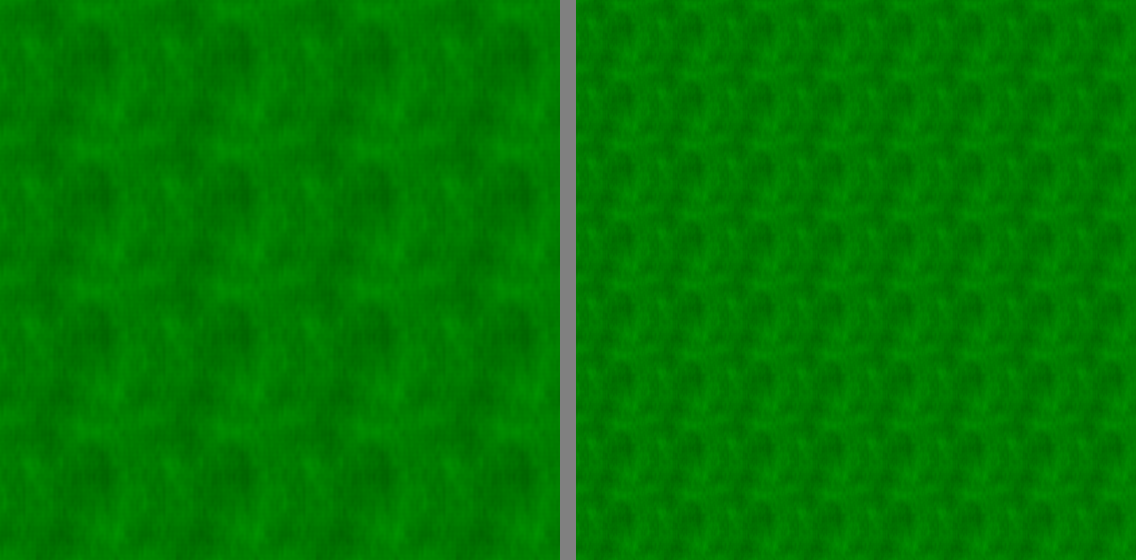
Left, the tile; right, the same tile 2 across and 2 down.
This texture is drawn by a three.js fragment shader. Its source:

```glsl
// Mottled green brushed cloth: one cloudy, vertically streaked swatch repeated 4 by 4.
varying vec2 vUv;

const float REPEATS = 4.0;        // swatches across and down
const float BASE_GREEN = 0.477;   // mean green level
const float PATCH_GAIN = 1.0;     // strength of the broad light and dark patches
const float MOTTLE_GAIN = 0.062;  // strength of the cloudy mottling
const float STREAK_GAIN = 0.046;  // strength of the fine vertical fibres
const float WEAVE_GAIN = 0.003;   // strength of the faint thread grid
const float THREADS = 32.0;       // threads per swatch
const float WARP = 0.035;         // raggedness of the patch outlines
const float TAU = 6.2831853;

float hash(vec2 p) {
  vec3 q = fract(vec3(p.xyx) * 0.1031);
  q += dot(q, q.yzx + 33.33);
  return fract((q.x + q.y) * q.z);
}

// Value noise from -0.5 to 0.5 that wraps over one swatch.
float wrapNoise(vec2 p, vec2 cells, float seed) {
  vec2 g = p * cells;
  vec2 i = floor(g);
  vec2 f = fract(g);
  f = f * f * (3.0 - 2.0 * f);
  vec2 lo = mod(i, cells) + seed;
  vec2 hi = mod(i + 1.0, cells) + seed;
  float bottom = mix(hash(lo), hash(vec2(hi.x, lo.y)), f.x);
  float top = mix(hash(vec2(lo.x, hi.y)), hash(hi), f.x);
  return mix(bottom, top, f.y) - 0.5;
}

// Octaves of wrapped noise, each twice as fine and weaker.
float cloud(vec2 p, vec2 cells, float seed) {
  float sum = 0.0;
  float weight = 1.0;
  for (int i = 0; i < 4; i++) {
    sum += weight * wrapNoise(p, cells, seed + float(i) * 37.0);
    cells *= 2.0;
    weight *= 0.6;
  }
  return sum;
}

// Soft oval spot whose distance wraps around the swatch.
float spot(vec2 p, vec2 centre, vec2 radius) {
  vec2 d = (fract(p - centre + 0.5) - 0.5) / radius;
  return exp(-dot(d, d));
}

// Broad light and dark areas of one swatch.
float patches(vec2 p) {
  float light = 0.065 * spot(p, vec2(0.67, 0.91), vec2(0.20, 0.12));
  light += 0.045 * spot(p, vec2(0.21, 0.67), vec2(0.09, 0.07));
  light += 0.035 * spot(p, vec2(0.80, 0.26), vec2(0.17, 0.18));
  light += 0.035 * spot(p, vec2(0.88, 0.55), vec2(0.05, 0.30));
  light += 0.030 * spot(p, vec2(0.14, 0.03), vec2(0.12, 0.08));
  light += 0.022 * spot(p, vec2(0.22, 0.40), vec2(0.20, 0.12));
  float dark = 0.065 * spot(p, vec2(0.66, 0.60), vec2(0.19, 0.16));
  dark += 0.055 * spot(p, vec2(0.43, 0.16), vec2(0.18, 0.11));
  dark += 0.045 * spot(p, vec2(0.05, 0.15), vec2(0.10, 0.08));
  dark += 0.040 * spot(p, vec2(0.22, 0.88), vec2(0.24, 0.12));
  return light - dark;
}

void main() {
  vec2 p = fract(vUv * REPEATS);

  // Ragged patch outlines
  vec2 shift = vec2(cloud(p, vec2(6.0, 5.0), 11.0), cloud(p, vec2(8.0, 5.0), 203.0));
  float green = BASE_GREEN + PATCH_GAIN * patches(p + WARP * shift);

  // Cloudy mottling and upright fibres
  green += MOTTLE_GAIN * cloud(p, vec2(6.0, 5.0), 71.0);
  green += STREAK_GAIN * wrapNoise(p, vec2(30.0, 10.0), 151.0);
  green += 0.6 * STREAK_GAIN * wrapNoise(p, vec2(52.0, 22.0), 307.0);

  // Faint thread grid
  vec2 thread = cos(TAU * THREADS * p);
  green += WEAVE_GAIN * (thread.x + thread.y);

  gl_FragColor = vec4(0.0, clamp(green, 0.38, 0.62), 0.0, 1.0);
}
```
